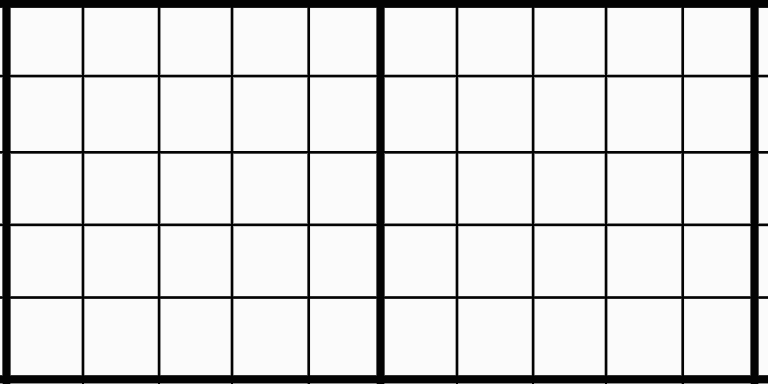
A Shadertoy shader for this pattern:

```glsl
const vec3 PAPER = vec3(0.983);
const vec3 INK = vec3(0.012);
const float THIN_WIDTH = 0.0070;
const float THICK_WIDTH = 0.0215;

// Coverage of a line of the given width, ramped over one pixel
float lineCoverage(float dist, float width, float pixel) {
    return clamp((0.5 * width - dist) / pixel + 0.5, 0.0, 1.0);
}

// Thick rule at each period, with four thin rules at fractions of it
float ruleAxis(float pos, float origin, float period, vec4 fractions, float pixel) {
    float phase = fract((pos - origin) / period);
    float thickDist = min(phase, 1.0 - phase) * period;
    vec4 thinDist = abs(phase - fractions) * period;
    float nearestThin = min(min(thinDist.x, thinDist.y), min(thinDist.z, thinDist.w));
    return max(lineCoverage(thickDist, THICK_WIDTH, pixel),
               lineCoverage(nearestThin, THIN_WIDTH, pixel));
}

void mainImage(out vec4 fragColor, in vec2 fragCoord) {
    // Canvas height is one unit
    float pixel = 1.0 / iResolution.y;
    vec2 pos = fragCoord * pixel;

    // Slightly uneven spacing inside each five-cell block
    vec4 columns = vec4(0.2045, 0.408, 0.603, 0.808);
    vec4 rows = vec4(0.2178, 0.4113, 0.6044, 0.8075);

    float vertical = ruleAxis(pos.x, 0.0169, 0.974, columns, pixel);
    float horizontal = ruleAxis(pos.y, 0.0122, 0.978, rows, pixel);

    fragColor = vec4(mix(PAPER, INK, max(vertical, horizontal)), 1.0);
}
```
